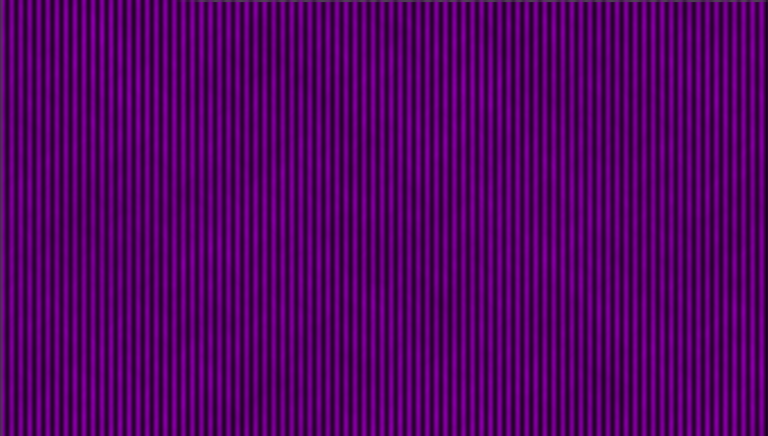
This pattern is drawn by a WebGL 2 fragment shader. Its source:

```glsl
#version 300 es
precision highp float;
// Fine vertical purple ribs with soft sine shading, broad mottling and worn edges.

uniform vec2 u_resolution;
out vec4 fragColor;

const float TAU = 6.2831853;
const float RIB_COUNT = 85.0;
const float RIB_PHASE = 0.3;
const vec3 GROOVE = vec3(0.16, 0.0, 0.193);
const vec3 RIDGE = vec3(0.49, 0.0, 0.595);
const vec3 EDGE_GREY = vec3(0.31, 0.25, 0.33);

// Smooth rib profile: 1 on the ridge, 0 in the groove.
float ribProfile(float x, float count, float phase) {
    return 0.5 + 0.5 * cos(TAU * (x * count - phase));
}

// Layered, bent sines in the range -1 to 1.
float mottle(vec2 p, float scale) {
    vec2 q = p * scale;
    float sum = 0.0;
    float weight = 0.5;
    for (int i = 0; i < 3; i++) {
        q += 0.7 * sin(q.yx * 1.3 + float(i));
        sum += weight * sin(q.x) * sin(q.y + 1.7);
        q = mat2(0.8, 0.6, -0.6, 0.8) * q * 1.9;
        weight *= 0.5;
    }
    return sum / 0.875;
}

// Soft strip along a border; d is the distance from that border.
float edgeStrip(float d, float width, float pixel) {
    return 1.0 - smoothstep(width - pixel, width + pixel, d);
}

void main() {
    vec2 uv = gl_FragCoord.xy / u_resolution;
    float aspect = u_resolution.x / u_resolution.y;
    vec2 p = vec2(uv.x * aspect, uv.y);
    float pixel = 0.5 / u_resolution.y;

    // Ribs, softer in patches and towards the middle height
    float rib = ribProfile(uv.x, RIB_COUNT, RIB_PHASE);
    float midHeight = 1.0 - abs(2.0 * uv.y - 1.0);
    float contrast = 0.98 - 0.1 * midHeight + 0.08 * mottle(p, 6.0);
    rib = clamp(0.5 + (rib - 0.5) * contrast, 0.0, 1.0);
    vec3 color = mix(GROOVE, RIDGE, rib);

    // Broad shading and fine uneven wear
    color *= 1.0 + 0.07 * mottle(p + 1.3, 9.0) + 0.04 * mottle(p + 5.1, 24.0);
    color *= 1.0 + 0.06 * mottle(p + 3.0, 60.0);

    // Broken grey fringe at the top, fainter at the left, dark right border
    float dashes = 0.5 + 0.5 * sin(p.x * 170.0 + 2.0 * sin(p.x * 37.0));
    float top = edgeStrip(1.0 - uv.y, 0.005, pixel) * smoothstep(0.22, 0.28, uv.x);
    float left = edgeStrip(p.x, 0.006, pixel);
    float right = edgeStrip(aspect - p.x, 0.005, pixel);
    color = mix(color, EDGE_GREY, top * mix(0.5, 0.95, dashes));
    color = mix(color, EDGE_GREY, left * 0.6);
    color *= 1.0 - 0.4 * right;

    fragColor = vec4(color, 1.0);
}
```
